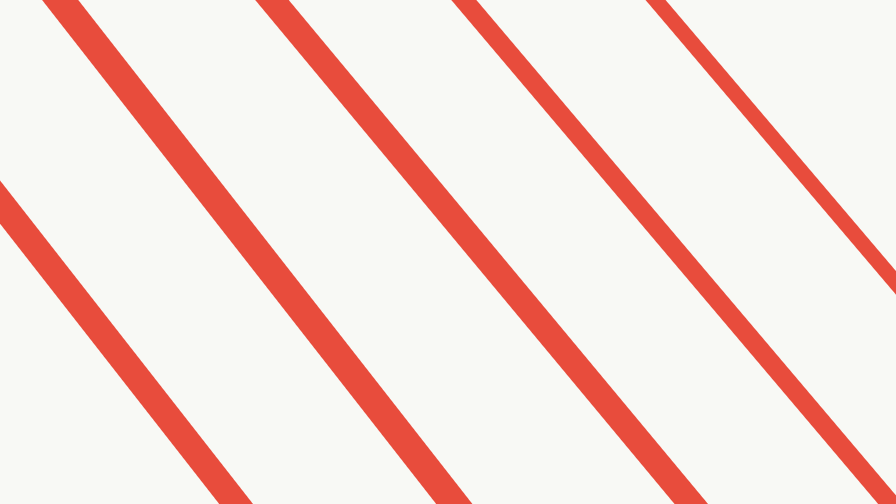
Reproduce this pattern procedurally as a Shadertoy shader.

```glsl
// Five red diagonal stripes on an off-white ground, falling left to right.
// Each stripe is a distance to a line on an even pitch, with its own small
// drift, lean and width. Lengths are in canvas heights.

const int   STRIPES = 5;
const float PITCH   = 0.413;   // even spacing along the middle row
const float FIRST_X = 0.098;   // where the first stripe would cross that row

const vec3 GROUND = vec3(0.973, 0.976, 0.961);
const vec3 RED    = vec3(0.908, 0.298, 0.235);

// Variation from stripe to stripe, left to right
const float DRIFT[STRIPES] = float[](-0.0205, -0.0006, 0.0316, 0.0068, -0.0243);
const float LEAN[STRIPES]  = float[](0.782, 0.782, 0.832, 0.847, 0.850);
const float WIDTH[STRIPES] = float[](0.0671, 0.0718, 0.0665, 0.0498, 0.0398);

// Signed distance to a leaning band; lean is x travelled per unit of descent,
// width is measured along a row.
float bandDistance(vec2 p, float middleX, float lean, float width) {
    float across = p.x - middleX - lean * (0.5 - p.y);
    return (abs(across) - 0.5 * width) * inversesqrt(1.0 + lean * lean);
}

void mainImage(out vec4 fragColor, in vec2 fragCoord) {
    vec2 p = fragCoord / iResolution.y;
    float pixel = 1.0 / iResolution.y;

    // Nearest stripe
    float d = 1e3;
    for (int i = 0; i < STRIPES; i++) {
        float middleX = FIRST_X + PITCH * float(i) + DRIFT[i];
        d = min(d, bandDistance(p, middleX, LEAN[i], WIDTH[i]));
    }

    // Smoothed fill
    float ink = clamp(0.5 - d / pixel, 0.0, 1.0);
    fragColor = vec4(mix(GROUND, RED, ink), 1.0);
}
```
